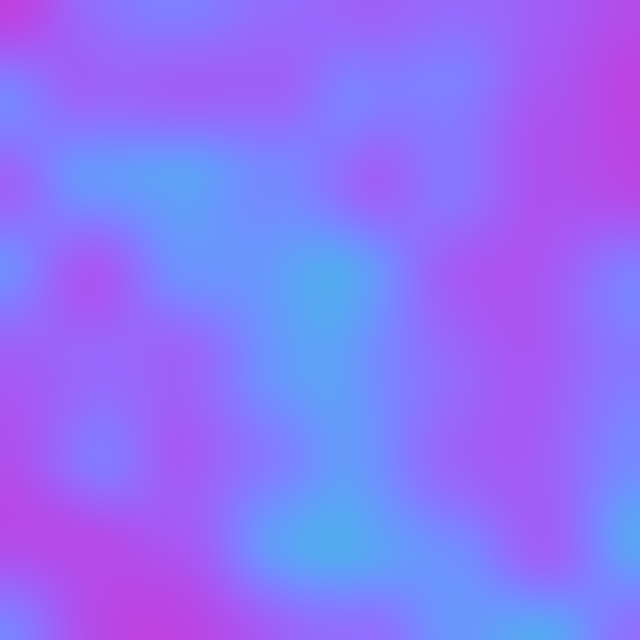
Give the GLSL for this background, as a three.js fragment shader.

```glsl
// Soft clouds of violet, periwinkle and cyan that melt into one another.
// Two octaves of smooth value noise, each centred and scaled by its own
// lattice statistics, drive a cyan-to-magenta colour ramp.

varying vec2 vUv;

const float COARSE_CELLS = 4.0;    // broad drifts across the canvas
const float FINE_CELLS = 7.0;      // round blobs across the canvas
const int MAX_NODES = 8;           // lattice nodes per side, finest octave
const float COARSE_AMOUNT = 0.093;
const float FINE_AMOUNT = 0.078;
const float MEAN_TONE = 0.563;     // 0 is green-cyan, 1 is red-magenta
const float SKEW = 1.0;            // compresses magenta, deepens cyan
const vec2 COARSE_SEED = vec2(17.0, 43.0);
const vec2 FINE_SEED = vec2(71.0, 29.0);

float hash(vec2 p) {
  vec3 q = fract(p.xyx * vec3(0.1031, 0.1030, 0.0973));
  q += dot(q, q.yzx + 33.33);
  return fract((q.x + q.y) * q.z);
}

// Value noise with zero mean and unit node deviation over the canvas.
float balancedNoise(vec2 uv, float cells, vec2 seed) {
  vec2 p = uv * cells;
  float value = 0.0;
  float sum = 0.0;
  float squares = 0.0;
  for (int j = 0; j < MAX_NODES; j++) {
    for (int i = 0; i < MAX_NODES; i++) {
      vec2 node = vec2(float(i), float(j));
      if (max(node.x, node.y) > cells + 0.5) continue;
      float h = hash(node + seed);

      // Smooth tent around each node; the tents add up to one.
      vec2 tent = smoothstep(0.0, 1.0, 1.0 - abs(p - node));
      value += h * tent.x * tent.y;

      // Nodes on the border cover only half a cell per side.
      vec2 inside = step(0.5, node) * step(node, vec2(cells - 0.5));
      vec2 cover = mix(vec2(0.5), vec2(1.0), inside);
      float weight = cover.x * cover.y / (cells * cells);
      sum += h * weight;
      squares += h * h * weight;
    }
  }
  float deviation = sqrt(max(squares - sum * sum, 0.001));
  return (value - sum) / deviation;
}

// Red rises as green falls; blue follows a half circle between them.
vec3 ramp(float tone) {
  float t = clamp(tone, 0.0, 1.0);
  return vec3(t, 1.0 - t, 2.0 * sqrt(t * (1.0 - t)));
}

void main() {
  float drift = COARSE_AMOUNT * balancedNoise(vUv, COARSE_CELLS, COARSE_SEED)
              + FINE_AMOUNT * balancedNoise(vUv, FINE_CELLS, FINE_SEED);
  float tone = MEAN_TONE + drift - SKEW * drift * drift;
  gl_FragColor = vec4(ramp(tone), 1.0);
}
```
